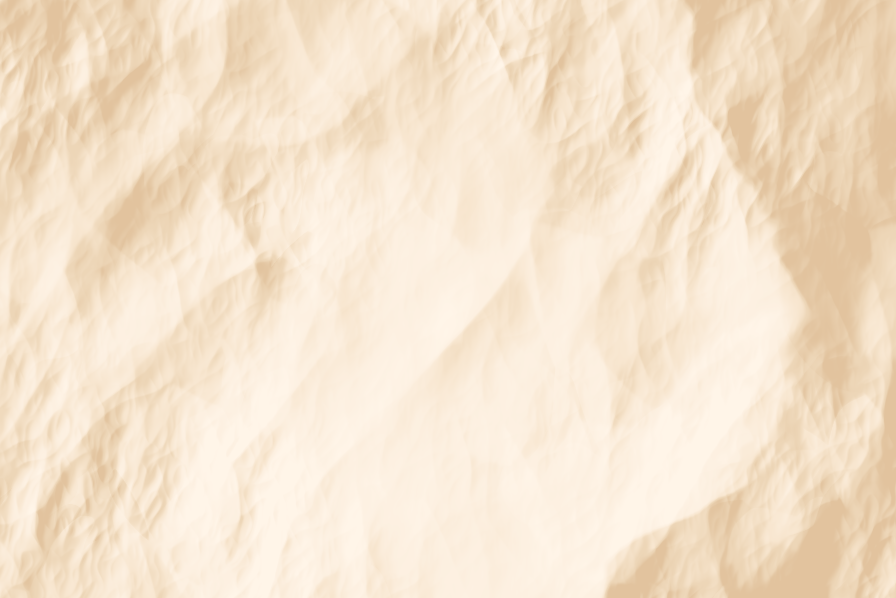
A Shadertoy shader for this texture:

```glsl
// Crumpled cream paper: broad light and shadow, tilted facets and sharp creases.
// Facets are soft-edged Voronoi planes; creases are the side-lit slope of
// folded gradient noise. The summed tone is mapped through a warm colour ramp.

#define FACET_GAIN 0.62
#define CREASE_GAIN 0.74
#define BROAD_GAIN 1.0
#define FIBRE_GAIN 0.07
#define CREASE_SOFTNESS 0.004
#define LIGHT_DIR vec2(-0.9, 0.43)
#define SHADOW vec3(0.885, 0.765, 0.62)
#define TAN vec3(0.93, 0.84, 0.72)
#define CREAM vec3(0.97, 0.90, 0.81)
#define IVORY vec3(0.99, 0.94, 0.88)
#define GLARE vec3(1.0, 0.96, 0.91)

vec2 hash2(vec2 p) {
    vec3 q = fract(vec3(p.xyx) * vec3(0.1031, 0.1030, 0.0973));
    q += dot(q, q.yzx + 33.33);
    return fract((q.xx + q.yz) * q.zy);
}

float cornerSlope(vec2 cell, vec2 offset) {
    float angle = 6.2832 * hash2(cell + 71.0).x;
    return dot(vec2(cos(angle), sin(angle)), offset);
}

// Gradient noise, about -0.7 to 0.7
float noise(vec2 p) {
    vec2 i = floor(p), f = p - i;
    vec2 u = f * f * f * (f * (f * 6.0 - 15.0) + 10.0);
    vec2 x = vec2(1.0, 0.0);
    float low = mix(cornerSlope(i, f), cornerSlope(i + x, f - x), u.x);
    float high = mix(cornerSlope(i + x.yx, f - x.yx), cornerSlope(i + 1.0, f - 1.0), u.x);
    return mix(low, high, u.y);
}

vec2 turn(vec2 p, float a) {
    float c = cos(a), s = sin(a);
    return vec2(c * p.x - s * p.y, s * p.x + c * p.y);
}

vec2 warp(vec2 p, float scale, float amount) {
    return p + amount * vec2(noise(p * scale + 3.7), noise(p * scale + 19.2));
}

// Flat tilted planes; the seams vary from soft to crisp
float facets(vec2 p, float seam) {
    vec2 home = floor(p);
    float total = 0.0, weight = 0.0;
    for (int y = -1; y <= 1; y++)
    for (int x = -1; x <= 1; x++) {
        vec2 cell = home + vec2(x, y);
        vec2 toPoint = p - cell - 0.1 - 0.8 * hash2(cell);
        vec2 tilt = 2.0 * hash2(cell + 37.0) - 1.0;
        float w = exp(-seam * dot(toPoint, toPoint));
        total += w * (1.7 * tilt.x + 1.3 * dot(toPoint, tilt.yx));
        weight += w;
    }
    return total / max(weight, 1e-12);
}

// Height of folded ridges, finer folds fading in the calm areas
float foldHeight(vec2 p, float calm) {
    float height = 0.0, freq = 4.0, slope = 1.0;
    for (int i = 0; i < 5; i++) {
        float k = float(i);
        float lean = 0.2 + 0.45 * sin(k * 2.1 + 1.3);
        vec2 q = turn(warp(p, freq * 0.6, 0.35 / freq), lean);
        float n = noise(q * freq * vec2(1.0, 0.45) + k * 17.3);
        height -= slope * sqrt(n * n + 0.0004) / freq;
        freq *= 1.85;
        slope *= mix(0.88, 0.6, calm);
    }
    return height;
}

// Bright lower middle, shaded right flank behind one long ridge
float broadLight(vec2 p) {
    vec2 glow = (p - vec2(0.70, 0.16)) / vec2(0.42, 0.36);
    float wobble = 0.10 * noise(p * 4.0 + 8.0) + 0.04 * noise(p * 13.0);
    float ridge = p.x - 1.13 - 0.2 * smoothstep(0.95, 0.4, p.y)
                + 0.32 * smoothstep(0.32, 0.0, p.y) + wobble;
    float flank = smoothstep(-0.006, 0.012, ridge);
    float crest = exp(-pow((ridge + 0.07) / 0.07, 2.0));
    float left = smoothstep(0.35, 0.0, p.x) * smoothstep(0.3, 1.0, p.y);
    return 1.05 * exp(-dot(glow, glow)) * (1.0 - flank) - 1.25 * flank
         + 0.65 * crest - 0.45 * left + 0.1;
}

// Stops are placed by how common each tone is
vec3 paperColour(float tone) {
    vec3 c = mix(SHADOW, TAN, smoothstep(-1.75, -0.75, tone));
    c = mix(c, CREAM, clamp((tone + 0.75) / 0.75, 0.0, 1.0));
    c = mix(c, IVORY, clamp(tone, 0.0, 1.0));
    return mix(c, GLARE, smoothstep(1.0, 2.2, tone));
}

void mainImage(out vec4 fragColor, in vec2 fragCoord) {
    vec2 p = fragCoord / iResolution.y;

    // Quiet patches keep some sheets nearly flat
    vec2 middle = (p - vec2(0.76, 0.32)) / vec2(0.22, 0.34);
    float calm = clamp(0.35 + noise(p * 3.0 + 5.0) + 0.7 * exp(-dot(middle, middle)), 0.0, 1.0);
    float seam = mix(14.0, 70.0, smoothstep(-0.3, 0.3, noise(p * 5.0 + 41.0)));

    // Large, middle and small facets, mostly upright and leaning right
    vec2 bent = warp(p, 3.5, 0.09);
    float planes = 0.55 * facets(turn(bent, 0.38) * vec2(5.0, 2.1) + 4.0, seam);
    planes += 0.45 * facets(turn(bent, -0.25) * vec2(10.0, 4.2) + 23.0, seam);
    planes += 0.32 * (1.0 - 0.7 * calm)
            * facets(turn(warp(p, 9.0, 0.04), 0.55) * vec2(21.0, 9.0) + 57.0, seam);

    // Side-lit slope of the folds
    vec2 lightStep = LIGHT_DIR * CREASE_SOFTNESS;
    float creases = (foldHeight(p, calm) - foldHeight(p + lightStep, calm)) / CREASE_SOFTNESS;

    float fibres = noise(p * vec2(150.0, 25.0));
    float tone = BROAD_GAIN * broadLight(p) + FIBRE_GAIN * fibres
               + (1.0 - 0.45 * calm) * (FACET_GAIN * planes + CREASE_GAIN * creases);
    fragColor = vec4(paperColour(tone), 1.0);
}
```
